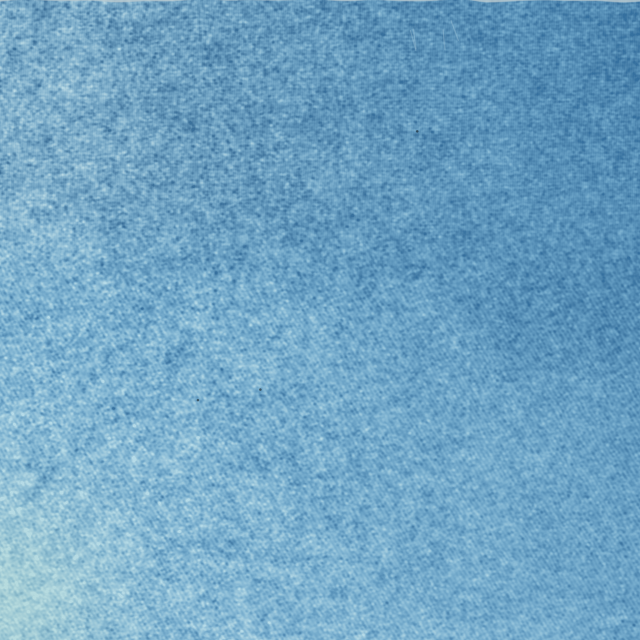
Write a WebGL 2 fragment shader that draws this texture.

```glsl
#version 300 es
precision highp float;

uniform vec2 u_resolution;
out vec4 outColor;

vec3 hash3(vec2 cell) {
  vec3 q = fract(cell.xyx * vec3(0.1031, 0.1030, 0.0973));
  q += dot(q, q.yxz + 33.33);
  return fract((q.xxy + q.yzz) * q.zyx);
}

// Cellular noise: jittered soft dots, each lighter or darker at random.
float dots(vec2 p) {
  vec2 cell = floor(p);
  float sum = 0.0;
  for (int j = -1; j <= 1; j++) {
    for (int i = -1; i <= 1; i++) {
      vec2 id = cell + vec2(i, j);
      vec3 h = hash3(id);
      vec2 d = p - id - h.xy;
      float falloff = max(0.0, 1.0 - dot(d, d));
      sum += (2.0 * h.z - 1.0) * falloff * falloff;
    }
  }
  return sum;
}

float segment(vec2 p, vec2 a, vec2 b) {
  vec2 ab = b - a;
  return length(p - a - ab * clamp(dot(p - a, ab) / dot(ab, ab), 0.0, 1.0));
}

vec3 washColor(float tone) {
  float t = clamp(tone, -0.2, 1.2);
  vec3 color = mix(vec3(0.28, 0.50, 0.665), vec3(0.64, 0.80, 0.87), t);
  return color + vec3(-0.008, 0.015, 0.028) * max(0.0, 4.0 * t * (1.0 - t));
}

// Broad wash: dark at the upper right, pale at the lower left.
float wash(vec2 p) {
  float tone = mix(mix(0.86, 0.45, p.x), mix(0.53, 0.03, p.x), p.y);
  float wobble = 0.05 * dots(p * 9.0) + 0.02 * dots(p * 25.0 + 7.0);
  float above = p.y - 0.69 + 0.26 * p.x + wobble;
  float band = smoothstep(-0.06, 0.06, above) * (1.0 - smoothstep(0.08, 0.38, above));
  return tone - 0.11 * band * smoothstep(0.0, 0.3, p.x);
}

// Soft pale blooms scattered along the middle and right.
float blooms(vec2 p) {
  float sum = 0.0;
  for (int i = 0; i < 9; i++) {
    vec3 h = hash3(vec2(i, 41));
    vec2 d = p - vec2(0.35, 0.4) - h.xy * vec2(0.6, 0.4);
    float r = 0.014 + 0.016 * h.z;
    sum += exp(-dot(d, d) / (r * r)) * (0.6 + 0.4 * dots(p * 60.0));
  }
  return sum;
}

void main() {
  vec2 p = gl_FragCoord.xy / u_resolution;
  float left = 1.0 - smoothstep(0.1, 0.95, p.x);
  float upper = smoothstep(0.5, 0.75, p.y);
  float tone = wash(p);

  // Cloudy mottling, slightly wider than tall
  float mottle = 0.04 * dots(p * vec2(5.0, 7.0) + 3.0)
               + 0.06 * dots(p * vec2(13.0, 17.0) + 11.0)
               + 0.08 * dots(p * vec2(30.0, 38.0) + 19.0);
  tone += mottle * mix(0.5, 1.2, left) + 0.09 * blooms(p);

  // Fine grain, slightly wider than tall
  float grain = 0.08 * dots(p * vec2(70.0, 85.0))
              + 0.17 * dots(p * vec2(135.0, 165.0) + 5.0)
              + 0.28 * dots(p * vec2(225.0, 260.0) + 9.0);
  tone += grain * mix(0.72, 1.15, left);

  // Printed weave above, steep diagonal hatch below
  float rising = sin(dot(p, vec2(900.0, -620.0)));
  float falling = sin(dot(p, vec2(880.0, 540.0)) + 1.5 * dots(p * 40.0));
  tone += mix(0.06 * falling, 0.06 * rising * falling, upper);

  // Darker scuffs and one smear in the pale area
  float scuff = smoothstep(0.65, 1.0, dots(p * vec2(32.0, 36.0) + 27.0));
  float smear = segment(p, vec2(0.05, 0.225), vec2(0.085, 0.27)) + 0.006 * dots(p * 70.0);
  tone -= 0.15 * scuff * left + 0.22 * (1.0 - smoothstep(0.004, 0.016, smear));

  vec3 color = washColor(tone);

  // Greenish warmth in the lower left corner, greyer fade at the upper left
  vec2 toCorner = p - vec2(0.0, 0.06);
  color = mix(color, vec3(0.72, 0.86, 0.81), 0.4 * exp(-40.0 * dot(toCorner, toCorner)));
  color = mix(color, vec3(dot(color, vec3(0.33))), 0.1 * left * upper);

  // Tiny dark specks
  for (int i = 0; i < 3; i++) {
    vec3 h = hash3(vec2(i, 73));
    float d = length(p - 0.1 - 0.7 * h.xy);
    color *= 1.0 - 0.5 * (1.0 - smoothstep(0.0008, 0.003, d));
  }

  // Thin pale scratches near the top
  for (int i = 0; i < 4; i++) {
    vec3 h = hash3(vec2(i, 97));
    vec2 a = vec2(0.6 + 0.15 * h.x, 0.95 + 0.04 * h.y);
    float d = segment(p, a, a + vec2(0.016 * h.z, -0.03));
    color = mix(color, vec3(0.66, 0.80, 0.87), 0.35 * (1.0 - smoothstep(0.0, 0.002, d)));
  }

  // Ragged pale rim along the top edge
  float rim = 0.9985 + 0.003 * dots(vec2(p.x * 22.0, 4.5));
  float worn = smoothstep(rim - 0.0015, rim + 0.0015, p.y);
  color = mix(color, vec3(0.74, 0.80, 0.82), 0.8 * worn);

  outColor = vec4(clamp(color, 0.0, 1.0), 1.0);
}
```
